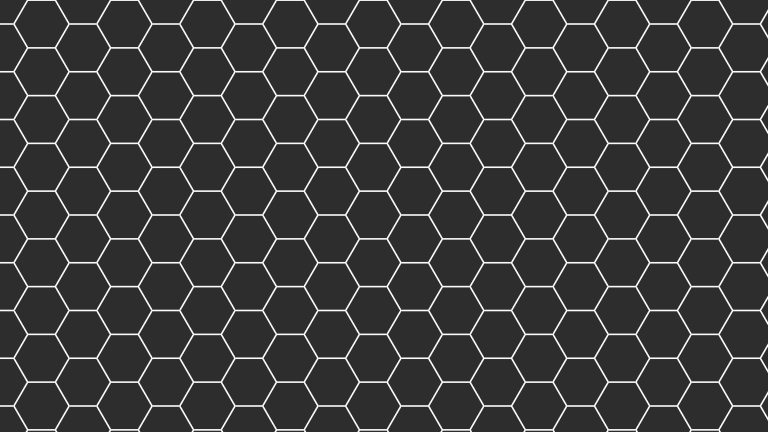
Write a WebGL 1 fragment shader that draws this pattern.

```glsl
precision highp float;

uniform vec2 u_resolution;

// Lengths in units of the canvas height
const vec2 CELL_SIZE = vec2(0.19199, 0.11053);   // lattice period across and up
const vec2 CELL_ORIGIN = vec2(0.0961, 0.0602);   // centre of one hexagon
const float LINE_WIDTH = 0.0037;

const vec3 FILL_COLOR = vec3(0.181, 0.177, 0.180);
const vec3 LINE_COLOR = vec3(0.985);

const float SQRT3 = 1.7320508;
const vec2 LATTICE = vec2(SQRT3, 1.0);           // hexagons of height one

// Offset from the nearest centre of two interleaved rectangular lattices
vec2 hexOffset(vec2 p) {
    vec2 a = mod(p + 0.5 * LATTICE, LATTICE) - 0.5 * LATTICE;
    vec2 b = mod(p, LATTICE) - 0.5 * LATTICE;
    return dot(a, a) < dot(b, b) ? a : b;
}

// Distance from inside a flat-topped hexagon to its border
float borderDistance(vec2 offset) {
    vec2 q = abs(offset);
    return 0.5 - max(q.y, 0.5 * (SQRT3 * q.x + q.y));
}

// Share of a pixel covered by a line, all lengths in the same unit
float lineCoverage(float dist, float width, float pixel) {
    float coverage = (0.5 * width - dist) / pixel + 0.5;
    return clamp(coverage, 0.0, min(1.0, width / pixel));
}

void main() {
    vec2 uv = gl_FragCoord.xy / u_resolution.y;
    vec2 p = (uv - CELL_ORIGIN) / CELL_SIZE * LATTICE;

    float dist = borderDistance(hexOffset(p)) * CELL_SIZE.y;
    float line = lineCoverage(dist, LINE_WIDTH, 1.0 / u_resolution.y);

    gl_FragColor = vec4(mix(FILL_COLOR, LINE_COLOR, line), 1.0);
}
```
